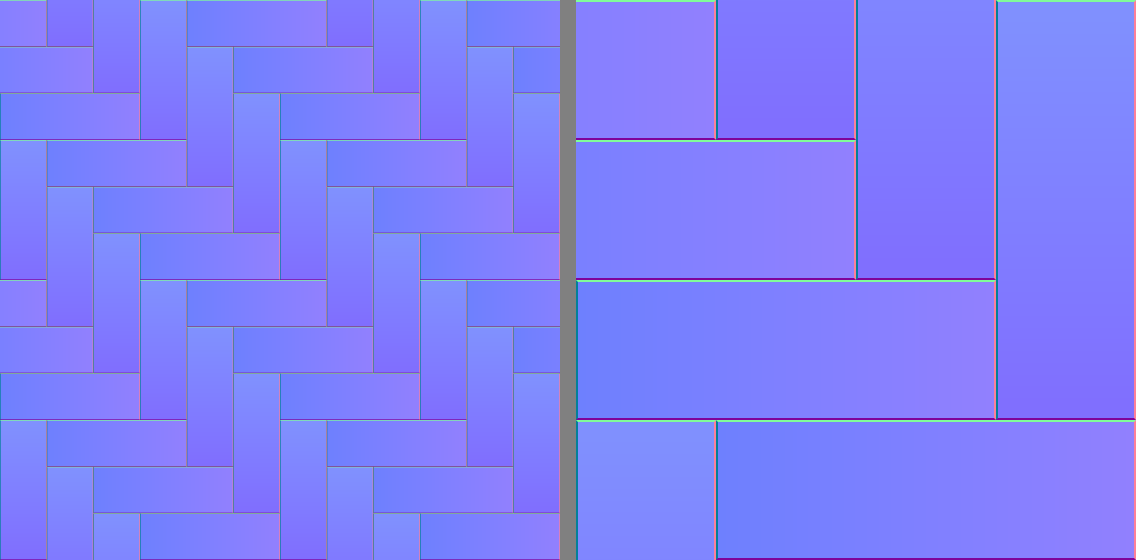
Left, the full canvas; right, a detail of the centre.
A WebGL 2 fragment shader for this texture map:

```glsl
#version 300 es
precision highp float;
// Tangent-space normal map of a herringbone floor of 1 x 3 planks.
// Each plank bows gently along its length and has a thin, steep bevel
// on all four edges; supersampling smooths the seams.

#define CELLS 12.0         // plank widths across the canvas
#define PLANK_LENGTH 3.0   // plank length in plank widths
#define BOW 0.14           // tilt of the surface at the plank ends
#define BEVEL_WIDTH 0.0145 // bevel width in plank widths
#define BEVEL_TILT 0.98    // sideways tilt of the bevel normal
#define SAMPLES 6          // samples per pixel side

uniform vec2 u_resolution;
out vec4 fragColor;

// Finds the plank under p: returns the position inside it and its size.
vec2 herringbone(vec2 p, out vec2 size) {
    vec2 cell = floor(p);
    vec2 local = p - cell;
    float slot = mod(cell.x + cell.y + PLANK_LENGTH, 2.0 * PLANK_LENGTH);
    if (slot < PLANK_LENGTH - 0.5) {
        size = vec2(PLANK_LENGTH, 1.0);
        local.x += slot;
    } else {
        size = vec2(1.0, PLANK_LENGTH);
        local.y += slot - PLANK_LENGTH;
    }
    return local;
}

vec3 plankNormal(vec2 p) {
    vec2 size;
    vec2 local = herringbone(p, size);
    vec2 fromCentre = local - 0.5 * size;

    // Bow along the long axis only
    vec2 longAxis = step(vec2(1.5), size);
    vec2 tilt = BOW * longAxis * fromCentre / (0.5 * size);

    // Bevel facing outward from the nearest edge
    vec2 edge = 0.5 * size - abs(fromCentre);
    if (min(edge.x, edge.y) < BEVEL_WIDTH) {
        vec2 axis = edge.x < edge.y ? vec2(1.0, 0.0) : vec2(0.0, 1.0);
        tilt = BEVEL_TILT * axis * sign(fromCentre);
    }
    return vec3(tilt, sqrt(1.0 - dot(tilt, tilt)));
}

void main() {
    vec3 color = vec3(0.0);
    for (int j = 0; j < SAMPLES; j++) {
        for (int i = 0; i < SAMPLES; i++) {
            vec2 offset = (vec2(i, j) + 0.5) / float(SAMPLES) - 0.5;
            vec2 uv = (gl_FragCoord.xy + offset) / u_resolution;
            color += 0.5 + 0.5 * plankNormal(uv * CELLS);
        }
    }
    fragColor = vec4(color / float(SAMPLES * SAMPLES), 1.0);
}
```
